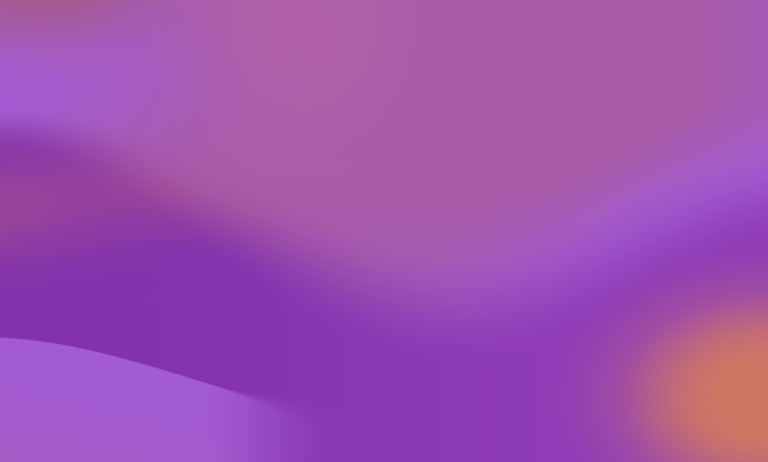
Write a WebGL 2 fragment shader that draws this background.

```glsl
#version 300 es
// Soft violet and mauve folds with an amber glow and a pale lilac hill.
precision highp float;

uniform vec2 u_resolution;
out vec4 outColor;

// Soft elliptical spot: 1 at the centre, fading smoothly outwards.
float glow(vec2 p, vec2 centre, vec2 radius) {
    vec2 d = (p - centre) / radius;
    return exp(-dot(d, d));
}

void main() {
    vec2 p = gl_FragCoord.xy / u_resolution;

    vec3 lilac = vec3(0.64, 0.355, 0.82);
    vec3 mauve = vec3(0.66, 0.36, 0.655);
    vec3 rose = vec3(0.65, 0.31, 0.57);
    vec3 amber = vec3(0.81, 0.465, 0.39);

    // Deep violet floor, a little brighter towards the right
    vec3 deep = mix(vec3(0.505, 0.195, 0.675), vec3(0.56, 0.235, 0.715), smoothstep(0.1, 0.75, p.x));
    deep = mix(deep, rose, 0.62 * glow(p, vec2(-0.02, 0.55), vec2(0.17, 0.11)));
    deep = mix(deep, rose, 0.85 * glow(p, vec2(0.28, 0.63), vec2(0.18, 0.11)));

    // Upper sheet: mauve, with lilac along its lower rim at both ends
    float edge = 0.72 - 0.38 * smoothstep(0.0, 0.6, p.x) + 0.24 * smoothstep(0.6, 1.05, p.x);
    float height = p.y - edge;
    vec3 sheet = mix(mauve, vec3(0.69, 0.38, 0.66), glow(p, vec2(0.39, 0.95), vec2(0.13, 0.25)));
    float rightRim = smoothstep(0.32, 0.85, p.x) * (1.0 - smoothstep(0.0, 0.27, height));
    float leftRim = glow(p, vec2(0.0, 0.79), vec2(0.19, 0.15));
    sheet = mix(sheet, lilac, clamp(rightRim + leftRim, 0.0, 1.0));
    sheet = mix(sheet, lilac, 0.4 * glow(p, vec2(0.17, 0.88), vec2(0.09, 0.14)));
    sheet = mix(sheet, lilac, 0.4 * glow(p, vec2(1.03, 0.9), vec2(0.09, 0.3)));
    sheet = mix(sheet, vec3(0.63, 0.35, 0.53), 0.9 * glow(p, vec2(0.06, 1.03), vec2(0.11, 0.09)));

    // The fold is tight at the left and wide in the middle
    float softness = 0.055 + 0.08 * smoothstep(0.0, 0.45, p.x) - 0.03 * smoothstep(0.7, 1.0, p.x);
    vec3 color = mix(deep, sheet, smoothstep(-softness, softness, height));

    // Amber glow in the lower right, with a rosy halo
    vec2 q = (p - vec2(1.0, 0.14)) / vec2(0.29, 0.34);
    float r = length(q);
    color = mix(color, vec3(0.69, 0.36, 0.57), 0.9 * (1.0 - smoothstep(0.35, 1.05, r)));
    color = mix(color, amber, 1.0 - smoothstep(0.2, 0.72, r));

    // Lilac hill: crisp crest at the left, dissolving to the right
    float crest = 0.27 - 0.2 * smoothstep(-0.02, 0.56, p.x);
    float blur = 1.0 / u_resolution.y + 0.05 * smoothstep(0.28, 0.46, p.x);
    float hill = 1.0 - smoothstep(-blur, blur, p.y - crest);
    hill *= 1.0 - smoothstep(0.25, 0.46, p.x);
    vec3 hillColor = mix(vec3(0.65, 0.36, 0.78), lilac, smoothstep(0.0, 0.2, p.y + 0.4 * p.x));
    color = mix(color, hillColor, hill);

    outColor = vec4(color, 1.0);
}
```
